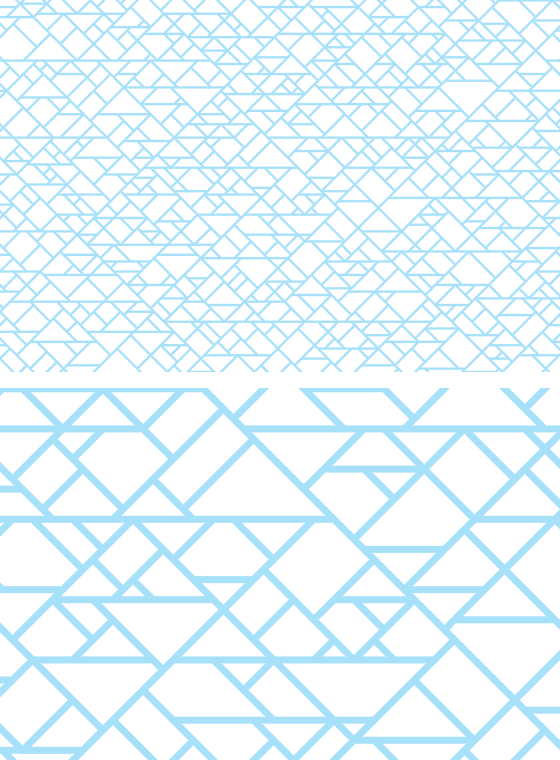
Top: the whole. Bottom: its middle third, enlarged.
Give the GLSL for this pattern, as a Shadertoy shader.

```glsl
#define LINE_WIDTH 0.0063
#define CELL_SIZE 0.083
#define SIZE_SPREAD 0.32
#define CUT_MARGIN 0.31
#define AXIS_CHAOS 0.42
#define SNAP_STEP 0.018
#define MAX_CUTS 26
#define SEED 37u
#define LINE_COLOR vec3(0.65, 0.877, 0.975)
#define PAPER_COLOR vec3(1.0)

uint scramble(uint n) {
    n = (n ^ (n >> 16)) * 0x7feb352du;
    n = (n ^ (n >> 15)) * 0x846ca68bu;
    return n ^ (n >> 16);
}

// Advances the state and returns a value from 0 to 1
float random(inout uint state) {
    state = scramble(state + 0x9e3779b9u);
    return float(state >> 8) / 16777216.0;
}

// Axes are (2y, x+y, x-y), so the first equals the second minus the third
void tightenBounds(inout vec3 lo, inout vec3 hi) {
    lo.x = max(lo.x, lo.y - hi.z);
    hi.x = min(hi.x, hi.y - lo.z);
    lo.y = max(lo.y, lo.x + lo.z);
    hi.y = min(hi.y, hi.x + hi.z);
    lo.z = max(lo.z, lo.y - hi.x);
    hi.z = min(hi.z, hi.y - lo.x);
}

// Cuts the plane again and again along three directions;
// returns the distance to the nearest cut
float distanceToCuts(vec2 p, float aspect) {
    const vec3 toLength = vec3(0.5, 0.7071, 0.7071);
    vec3 pos = vec3(2.0 * p.y, p.x + p.y, p.x - p.y);
    vec3 lo = vec3(-0.4, -0.4, -1.4);
    vec3 hi = vec3(2.4, aspect + 1.4, aspect + 0.4);
    float nearest = 1.0;
    uint cell = SEED;

    for (int i = 0; i < MAX_CUTS; i++) {
        tightenBounds(lo, hi);
        uint state = cell;
        vec3 width = (hi - lo) * toLength;

        // Prefer the widest direction, with some chance
        vec3 chance = vec3(random(state), random(state), random(state));
        vec3 score = width * (1.0 - AXIS_CHAOS * chance);
        int axis = score.x > max(score.y, score.z) ? 0 : (score.y > score.z ? 1 : 2);

        // Stop once the cell is small enough
        float spread = SIZE_SPREAD * (2.0 * random(state) - 1.0);
        if (width[axis] < CELL_SIZE * (1.0 + spread)) break;

        // Snapped cuts let lines of neighbouring cells meet
        float along = mix(CUT_MARGIN, 1.0 - CUT_MARGIN, random(state));
        float cut = mix(lo[axis], hi[axis], along);
        cut = round(cut / SNAP_STEP) * SNAP_STEP;
        nearest = min(nearest, abs(pos[axis] - cut) * toLength[axis]);

        // Continue in the half that holds the point
        bool above = pos[axis] > cut;
        if (above) lo[axis] = cut;
        else hi[axis] = cut;
        cell = scramble(state + (above ? 1u : 2u));
    }
    return nearest;
}

void mainImage(out vec4 fragColor, in vec2 fragCoord) {
    float pixel = 1.0 / iResolution.y;
    float aspect = iResolution.x * pixel;
    float edge = distanceToCuts(fragCoord * pixel, aspect) - 0.5 * LINE_WIDTH;
    float ink = clamp(0.5 - edge / (1.1 * pixel), 0.0, 1.0);
    fragColor = vec4(mix(PAPER_COLOR, LINE_COLOR, ink), 1.0);
}
```
